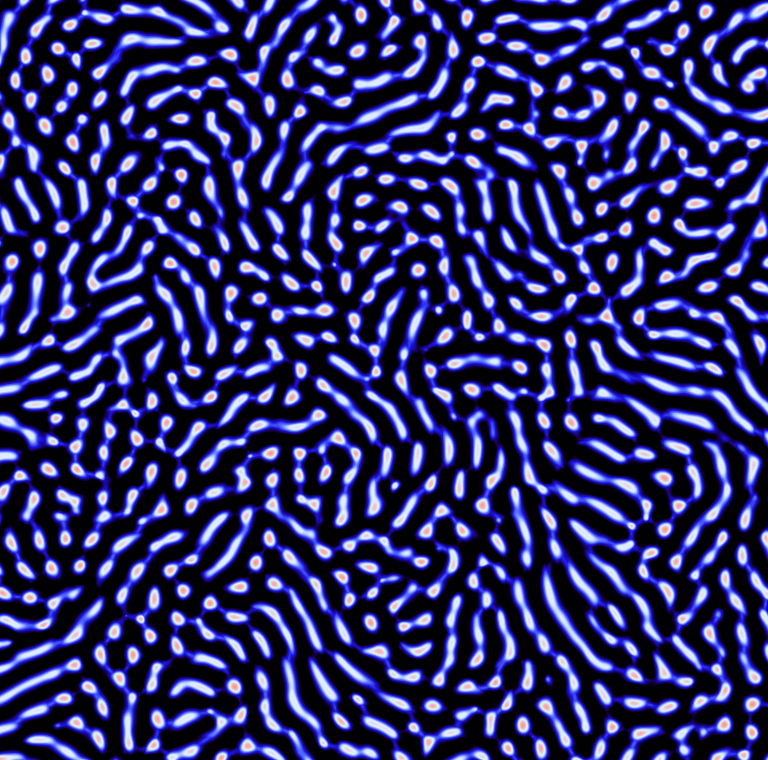
Reproduce this pattern procedurally as a WebGL 1 fragment shader.

```glsl
precision highp float;
// Labyrinth of glowing blue worms and dots on black, like a reaction-diffusion
// pattern. Cellular wave packets of one wavelength are summed, evened out by
// their local amplitude, then brightened at tips and dots and cut at necks.

uniform vec2 u_resolution;

#define STRIPES 28.0      // wavelengths across the canvas width
#define CELL 1.45         // packet spacing, in wavelengths
#define ANGLE_SPREAD 1.7  // random turn of each packet, in radians
#define EVENNESS 0.07     // small values keep every worm equally bright
#define TIP_GAIN 0.33     // brightening of tips, darkening of necks
#define LEVEL 0.0         // shifts the worm width

const float TAU = 6.2831853;

vec3 hash3(vec2 cell) {
  vec3 q = vec3(dot(cell, vec2(127.1, 311.7)),
                dot(cell, vec2(269.5, 183.3)),
                dot(cell, vec2(419.2, 371.9)));
  return fract(sin(q) * 43758.55);
}

// Slowly turning main direction of the worms, from layered sines.
float flowAngle(vec2 p) {
  return 1.5 * sin(0.31 * p.x + 1.3 * sin(0.23 * p.y + 0.8))
       + 1.3 * sin(0.37 * p.y - 0.19 * p.x + 1.1 * sin(0.29 * p.x + 2.1));
}

// Pattern height: about -1 in gaps, 1 on crests, more on tips and dots.
float labyrinth(vec2 p) {
  vec2 home = floor(p / CELL);
  float wave = 0.0;
  vec2 slope = vec2(0.0);
  vec2 shear = vec2(0.0);
  for (int j = -2; j <= 2; j++) {
    for (int i = -2; i <= 2; i++) {
      vec2 cell = home + vec2(float(i), float(j));
      vec3 rnd = hash3(cell);
      vec2 center = (cell + rnd.xy) * CELL;
      vec2 d = p - center;
      float fade = max(0.0, 1.0 - dot(d, d) / (4.0 * CELL * CELL));
      float weight = fade * fade * fade;

      float turn = fract(rnd.z * 57.31) - 0.5;
      float angle = flowAngle(center) + ANGLE_SPREAD * turn;
      vec2 dir = vec2(cos(angle), sin(angle));
      float phase = TAU * (dot(dir, d) + rnd.z);
      float crest = weight * cos(phase);

      wave += crest;
      slope += weight * sin(phase) * dir;
      shear += crest * vec2(cos(2.0 * angle), sin(2.0 * angle));
    }
  }
  float power = wave * wave + dot(slope, slope) + EVENNESS;
  // Curvature determinant: positive at tips and dots, negative at necks.
  float bend = (wave * wave - dot(shear, shear)) / power;
  return wave * inversesqrt(power) + TIP_GAIN * clamp(bend, -1.0, 1.0) + LEVEL;
}

float ramp(float low, float high, float x) {
  return clamp((x - low) / (high - low), 0.0, 1.0);
}

// Black gap, indigo halo, blue rim, pale core, salmon hot spot.
vec3 glow(float h) {
  vec3 gap = vec3(0.005, 0.0, 0.01);
  vec3 indigo = vec3(0.09, 0.0, 0.38);
  vec3 blue = vec3(0.10, 0.08, 0.88);
  vec3 azure = vec3(0.35, 0.45, 1.0);
  vec3 sky = vec3(0.58, 0.69, 1.0);
  vec3 pale = vec3(0.88, 0.92, 1.0);
  vec3 salmon = vec3(1.0, 0.58, 0.50);
  vec3 color = mix(gap, indigo, ramp(-0.30, 0.03, h));
  color = mix(color, blue, ramp(0.03, 0.42, h));
  color = mix(color, azure, ramp(0.42, 0.72, h));
  color = mix(color, sky, ramp(0.72, 0.83, h));
  color = mix(color, pale, ramp(0.83, 0.99, h));
  return mix(color, salmon, ramp(1.10, 1.32, h));
}

void main() {
  vec2 p = gl_FragCoord.xy / u_resolution.x * STRIPES;
  gl_FragColor = vec4(glow(labyrinth(p)), 1.0);
}
```
